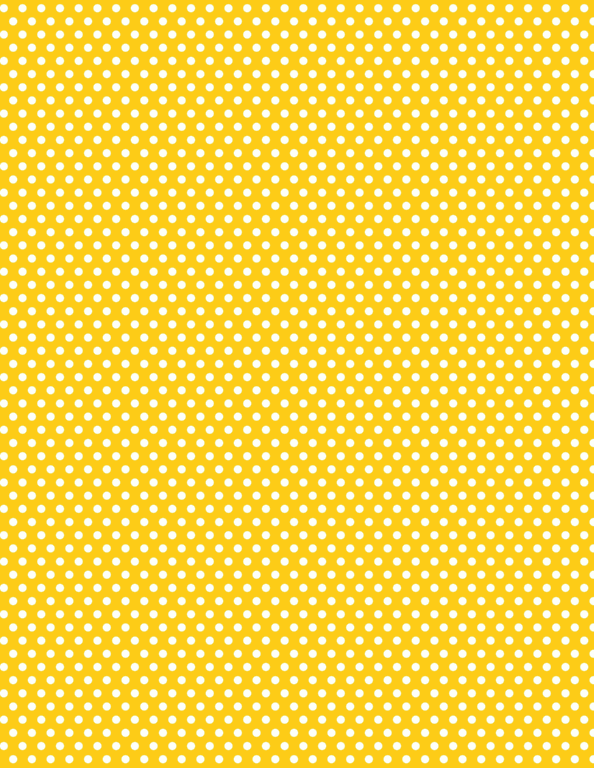
A WebGL 1 fragment shader for this pattern:

```glsl
precision highp float;

uniform vec2 u_resolution;

// Signed distance to the nearest dot, with every other row shifted half a column.
// One unit is the spacing between rows.
float staggeredDots(vec2 p, float columnPitch, float radius) {
  float row = floor(p.y + 0.5);
  float shift = 0.5 * mod(row, 2.0);
  float column = fract(p.x / columnPitch - shift + 0.5) - 0.5;
  return length(vec2(column * columnPitch, p.y - row)) - radius;
}

void main() {
  // Rows are counted downward from the top edge.
  float rowsPerHeight = 58.29;
  float pixel = rowsPerHeight / u_resolution.y;
  vec2 p = vec2(gl_FragCoord.x, u_resolution.y - gl_FragCoord.y) * pixel;

  float dist = staggeredDots(p - vec2(0.29, 0.622), 1.421, 0.311);
  float coverage = clamp(0.5 - dist / (1.35 * pixel), 0.0, 1.0);

  vec3 yellow = vec3(0.992, 0.800, 0.090);
  vec3 white = vec3(0.992, 1.000, 0.975);
  vec3 color = mix(yellow, white, coverage);

  // Faint olive fringe along the soft rim of each dot.
  color.r -= 0.16 * coverage * (1.0 - coverage);

  gl_FragColor = vec4(color, 1.0);
}
```
